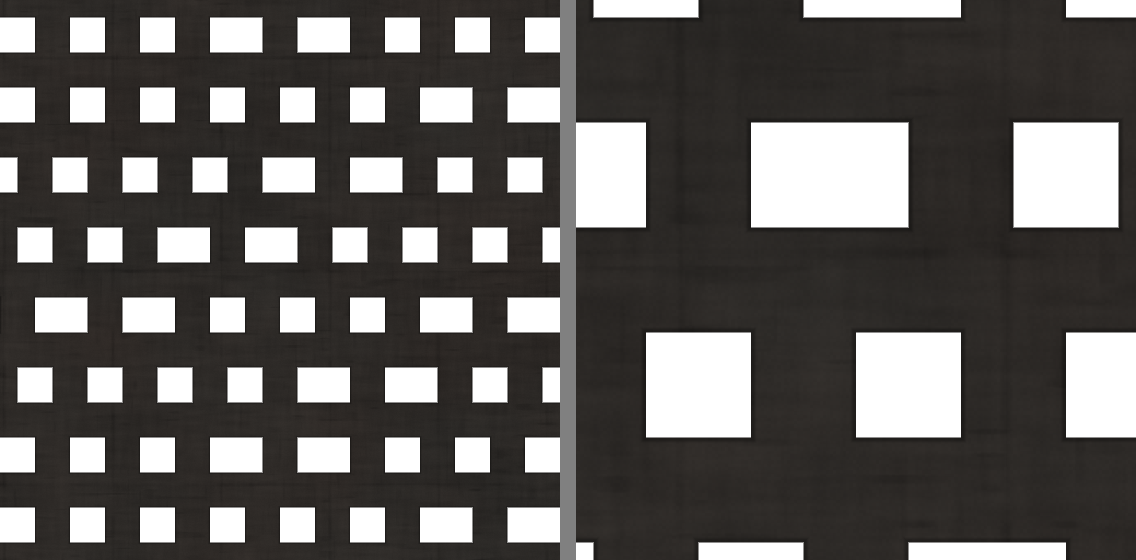
Left, the full canvas; right, a detail of the centre.
Give the GLSL for this pattern, as a Shadertoy shader.

```glsl
float hash(vec2 p) {
    vec3 q = fract(vec3(p.xyx) * 0.1031);
    q += dot(q, q.yzx + 33.33);
    return fract((q.x + q.y) * q.z);
}

float noise(vec2 p) {
    vec2 cell = floor(p), f = fract(p);
    f = f * f * (3.0 - 2.0 * f);
    return mix(mix(hash(cell), hash(cell + vec2(1, 0)), f.x),
               mix(hash(cell + vec2(0, 1)), hash(cell + vec2(1, 1)), f.x), f.y);
}

float fbm(vec2 p) {
    float sum = 0.0, gain = 0.5;
    for (int i = 0; i < 4; i++) {
        sum += gain * noise(p);
        p = p * 2.03 + 17.0;
        gain *= 0.5;
    }
    return sum / 0.9375;
}

// Signed distance to the openings: each row repeats two wide holes, then a run of squares
float openings(vec2 p) {
    const float starts[6] = float[6](12.0, 24.0, 15.0, 9.0, 2.0, 17.0);
    const float squares[6] = float[6](3.0, 5.0, 3.0, 3.0, 3.0, 4.0);
    int row = int(mod(floor((32.0 - p.y) / 4.0), 6.0));
    float t = mod(p.x - starts[row] + 1.0, 10.0 + 4.0 * squares[row]);
    float pitch = t < 10.0 ? 5.0 : 4.0;
    float x = mod(t < 10.0 ? t : t - 10.0, pitch) - 0.5 * pitch;
    float y = mod(p.y, 4.0) - 2.0;
    vec2 d = abs(vec2(x, y)) - vec2(0.5 * pitch - 1.0, 1.0);
    return max(d.x, d.y);
}

// Dark weathered sheet with crossed fibres and faint panel seams
vec3 sheet(vec2 p) {
    float blotch = fbm(p * 0.28 + 4.0);
    float across = fbm(p * vec2(0.45, 3.2));
    float down = fbm(p * vec2(3.4, 0.5) + 31.0);
    float tone = 0.163 + 0.030 * (blotch - 0.5) + 0.032 * (across - 0.5)
               + 0.022 * (down - 0.5) + 0.008 * (hash(floor(p * 16.0)) - 0.5);

    // Short dark scratches along both directions
    float scratchX = smoothstep(0.76, 0.95, noise(p * vec2(0.7, 4.5) + 9.0));
    float scratchY = smoothstep(0.80, 0.97, noise(p * vec2(4.5, 0.8) + 53.0));
    tone -= 0.022 * scratchX * noise(p * 1.5) + 0.016 * scratchY * noise(p * 1.7 + 8.0);

    // Panels differ slightly in shade and meet in broken seams
    vec2 size = vec2(6.2, 12.2);
    vec2 q = p - vec2(0.25, 4.3);
    vec2 seam = abs(q - size * round(q / size));
    tone += 0.010 * (hash(floor(q / size) + 40.0) - 0.5);
    vec2 line = smoothstep(0.16, 0.02, seam);
    tone -= 0.022 * line.x * noise(p * vec2(0.3, 1.1) + 70.0)
          + 0.022 * line.y * noise(p * vec2(1.1, 0.3) + 90.0);

    float warmth = fbm(p * 0.16 + 60.0) - 0.5;
    return tone * mix(vec3(1.04, 1.0, 0.94), vec3(1.12, 0.98, 0.90), 0.5 + 1.2 * warmth);
}

void mainImage(out vec4 fragColor, in vec2 fragCoord) {
    vec2 p = 32.0 * fragCoord / iResolution.y;
    float pixel = 32.0 / iResolution.y;
    float d = openings(p);

    // Darkened rim around each opening
    vec3 color = sheet(p) * (1.0 - 0.30 * smoothstep(0.12, 0.03, d));
    color = mix(color, vec3(1.0), smoothstep(0.5 * pixel, -0.5 * pixel, d));
    fragColor = vec4(color, 1.0);
}
```
